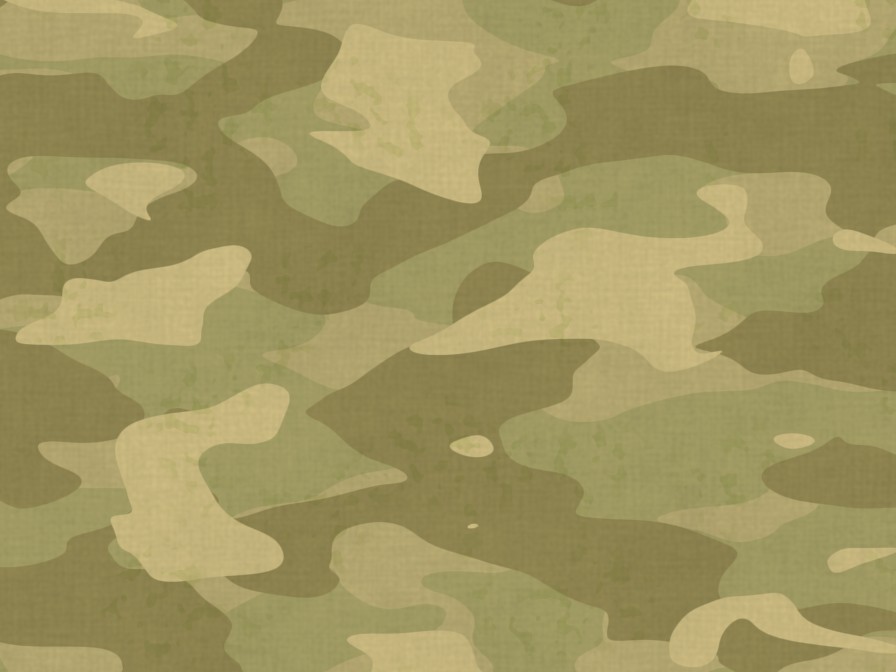
This pattern is drawn by a Shadertoy shader. Its source:

```glsl
const vec3 DARK_OLIVE = vec3(0.550, 0.510, 0.310);
const vec3 MOSS = vec3(0.620, 0.597, 0.382);
const vec3 KHAKI = vec3(0.690, 0.640, 0.430);
const vec3 SAND = vec3(0.772, 0.710, 0.490);
const vec3 STAIN_TINT = vec3(0.925, 0.955, 0.860);

const vec2 PATCH_FREQ = vec2(3.1, 6.8);   // patches are wide and low
const float WARP = 0.50;
const float LOBE_FREQ = 2.1;
const float LOBE_AMOUNT = 0.30;

const float KHAKI_LEVEL = 0.016;          // higher level, smaller share
const float DARK_LEVEL = 0.062;
const float SAND_LEVEL = 0.200;

const float THREAD_FREQ = 150.0;
const float THREAD_AMOUNT = 0.030;
const float MOTTLE_AMOUNT = 0.030;
const float GRAIN_AMOUNT = 0.035;

vec2 hash22(vec2 p) {
    vec3 q = fract(p.xyx * vec3(0.1031, 0.1030, 0.0973));
    q += dot(q, q.yzx + 33.33);
    return fract((q.xx + q.yz) * q.zy);
}

// Slope of one lattice corner, measured at offset f
float corner(vec2 cell, vec2 f, vec2 c) {
    vec2 g = normalize(hash22(cell + c) - 0.5 + 1e-4);
    return dot(g, f - c);
}

// Gradient noise, centred on zero
float noise(vec2 p) {
    vec2 i = floor(p), f = fract(p);
    vec2 w = f * f * f * (f * (f * 6.0 - 15.0) + 10.0);
    float low = mix(corner(i, f, vec2(0, 0)), corner(i, f, vec2(1, 0)), w.x);
    float high = mix(corner(i, f, vec2(0, 1)), corner(i, f, vec2(1, 1)), w.x);
    return mix(low, high, w.y);
}

// Warped field whose level sets form the lobed patches
float patchField(vec2 uv, vec2 seed) {
    vec2 p = uv * PATCH_FREQ + seed;
    p += WARP * vec2(noise(p * 1.3 + 17.3), noise(p * 1.3 + 41.7));
    return noise(p) + LOBE_AMOUNT * noise(p * LOBE_FREQ + 8.6);
}

// Antialiased coverage of the field above a level
float cover(float field, float level) {
    float w = max(fwidth(field), 1e-4) * 0.8;
    return smoothstep(-w, w, field - level);
}

// Crossed threads, mottling and fine grain as a brightness offset
float clothShade(vec2 uv) {
    float weft = noise(uv * vec2(14.0, THREAD_FREQ) + 5.2);
    float warp = noise(uv * vec2(THREAD_FREQ, 14.0) + 63.1);
    float mottle = noise(uv * 6.0 + 29.4) + 0.6 * noise(uv * 23.0 + 3.8);
    float grain = noise(uv * 130.0 + 71.5);
    return THREAD_AMOUNT * (weft + warp) + MOTTLE_AMOUNT * mottle
         + GRAIN_AMOUNT * grain;
}

// Small worn blotches gathered in clusters
float stains(vec2 uv) {
    float cluster = smoothstep(-0.02, 0.25, noise(uv * 5.5 + 12.9));
    float spots = noise(uv * 36.0 + 52.3) + 0.4 * noise(uv * 85.0 + 7.7);
    return cluster * smoothstep(0.16, 0.26, spots);
}

void mainImage(out vec4 fragColor, in vec2 fragCoord) {
    vec2 uv = fragCoord / iResolution.y;

    // Patches stacked from the ground colour up
    vec3 col = MOSS;
    col = mix(col, KHAKI, cover(patchField(uv, vec2(3.7, 11.2)), KHAKI_LEVEL));
    col = mix(col, DARK_OLIVE, cover(patchField(uv, vec2(37.4, 58.1)), DARK_LEVEL));
    col = mix(col, SAND, cover(patchField(uv, vec2(83.6, 24.9)), SAND_LEVEL));

    // Wear and cloth texture
    col *= mix(vec3(1.0), STAIN_TINT, 0.75 * stains(uv));
    col *= 1.0 + clothShade(uv);
    fragColor = vec4(col, 1.0);
}
```
